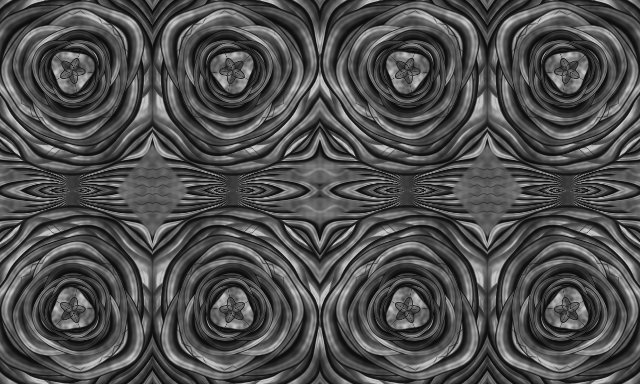
Reproduce this pattern procedurally as a WebGL 2 fragment shader.

```glsl
#version 300 es
precision highp float;
uniform vec2 u_resolution;
out vec4 outColor;

float hash(float n) {
  return fract(sin(n * 91.345 + 4.7) * 4375.85);
}

vec2 gradientAt(vec2 cell) {
  float angle = 6.2832 * hash(dot(cell, vec2(1.37, 7.91)));
  return vec2(cos(angle), sin(angle));
}

float gradientNoise(vec2 p) {
  vec2 i = floor(p), f = fract(p), u = f * f * (3.0 - 2.0 * f);
  vec2 e = vec2(0.0, 1.0);
  float low = mix(dot(gradientAt(i), f), dot(gradientAt(i + e.yx), f - e.yx), u.x);
  float high = mix(dot(gradientAt(i + e), f - e), dot(gradientAt(i + 1.0), f - 1.0), u.x);
  return mix(low, high, u.y);
}

// Folded cloth: dark crease, quick bright crest, slow streaked falloff
float pleat(float phase, float seed) {
  float f = fract(phase);
  float crest = 0.33 + 0.4 * hash(floor(phase) + seed);
  float streak = 0.9 + 0.16 * sin(phase * 18.85);
  return mix(0.06, crest * streak, smoothstep(0.0, 0.18, f) * (1.0 - smoothstep(0.25, 1.0, f)));
}

float stroke(float d, float width, float px) {
  return 1.0 - smoothstep(width - px, width + px, abs(d));
}

// Nested, turned ellipses that overlap like rose petals
float rosePetals(vec2 d, float base, float px) {
  float tone = base;
  for (int i = 0; i < 13; i++) {
    float n = float(i);
    float size = 0.215 * pow(0.885, n);
    float c = cos(n * 2.1 + 0.6), s = sin(n * 2.1 + 0.6);
    vec2 e = mat2(c, s, -s, c) * d * vec2(1.0, 1.3) + vec2(0.05, 0.12) * size;
    float depth = 1.0 - length(e) / size;
    float light = 0.88 + 0.3 * sin(atan(e.y, e.x) * 2.0 + n);
    float petal = pleat(depth * 4.8, n * 3.1) * light;
    tone = mix(tone, petal, smoothstep(-px, px, depth * size));
  }
  return tone;
}

// Pale pebbles around a five-pointed outline
float roseHeart(vec2 d, float tone, float px) {
  float r = length(d), a = atan(d.y, d.x);
  float rim = r + 0.007 * cos(3.0 * a + 2.0);
  float pebbles = 0.52 + 0.17 * cos(3.0 * a + 2.0) + 0.25 * gradientNoise(d * 90.0);
  float star = r - 0.027 - 0.007 * cos(5.0 * a + 0.5);
  pebbles *= 1.0 - 0.3 * smoothstep(px, -px, star);
  pebbles = mix(pebbles, 0.1, stroke(star, 0.0014, px));
  pebbles = mix(pebbles, 0.14, stroke(r * sin(2.5 * a + 0.25), 0.0014, px) * 0.8);
  pebbles = mix(pebbles, 0.12, stroke(r - 0.013 - 0.004 * cos(5.0 * a + 3.6), 0.0012, px));
  tone *= 1.0 - 0.75 * smoothstep(0.07, 0.056, rim);
  return mix(tone, pebbles, smoothstep(0.056, 0.051, rim));
}

void main() {
  vec2 p = gl_FragCoord.xy / u_resolution.y;
  float px = 0.8 / u_resolution.y;

  // Mirrored tile
  vec2 q = vec2(abs(mod(p.x - 0.397, 0.872) - 0.436), abs(p.y - 0.504));
  vec2 d = q - vec2(0.227, 0.312);
  float r = length(d);
  vec2 dir = d / max(r, 0.001);
  float drift = gradientNoise(q * 9.0 + 3.0);

  // Two families of rings that cross and merge
  float below = smoothstep(0.05, 0.25, -d.y);
  float ring = r + below * (0.06 * sqrt(d.x * d.x + 0.0004) - 0.01);
  float swirl = dir.x * dir.y;
  float ringA = pleat(ring * 34.0 + 1.5 * swirl + 0.5 * dir.x + 1.2 * drift, 2.0);
  float ringB = pleat(ring * 25.0 - 1.8 * swirl - 0.6 * dir.y + 0.8 * drift, 7.0);
  float tone = min(ringA, ringB + 0.16) * (1.12 + 0.25 * sin(dir.x * 4.0 + dir.y * 3.0));

  // Streams that squeeze through the pinch and rise to cusps on the axes
  float edge = 0.436 - q.x;
  float axis = min(q.x, edge);
  float lift = 0.065 * exp(-axis * 17.0) * smoothstep(0.03, 0.16, q.y);
  float y = q.y - lift;
  float side = max(abs(d.x), 0.0008);
  float bow = (side * side + 8.0 * y * y) / side + 1.5 * y;
  float streamPhase = 3.3 * log(bow + 0.035) + 0.9 * drift * smoothstep(0.0, 0.08, side);
  float stream = pleat(streamPhase, 11.0);
  stream = mix(stream, 0.25, smoothstep(0.4, 1.2, fwidth(streamPhase)));

  // Smooth plates on the two mirror axes
  float plate = smoothstep(0.0, 0.01, 0.04 - 0.28 * q.x - abs(q.y - 0.052 + 0.16 * q.x));
  float ripple = q.y - 0.048 - 0.008 * cos(q.x * 75.0);
  float plateTone = 0.38 + 0.15 * exp(-ripple * ripple * 60000.0);
  stream = mix(stream, plateTone, plate * 0.9);
  float panel = smoothstep(0.0, 0.012, 0.095 - 0.95 * edge - 0.75 * q.y);
  float wiggle = (fract((q.y + 0.003 * sin(edge * 170.0)) * 44.0) - 0.5) / 44.0;
  float wiggleMask = smoothstep(0.06, 0.03, edge) * smoothstep(0.07, 0.05, q.y);
  float panelTone = mix(0.38, 0.15, 0.75 * stroke(wiggle, 0.0013, px) * wiggleMask);
  stream = mix(stream, panelTone, panel * 0.9);

  float streamArea = smoothstep(0.258, 0.264, ring) * smoothstep(0.0, 0.02, -d.y);
  tone = mix(tone, stream, streamArea);
  tone = mix(tone, 0.06, 0.85 * stroke(ring - 0.262, 0.003, 0.002) * step(d.y, -0.02));

  // Rose, its pale band and heart
  vec2 bent = d * (1.0 + 0.12 * drift);
  tone = rosePetals(bent, tone, px);
  float band = smoothstep(0.013, 0.008, abs(r - 0.126 - 0.008 * dir.x));
  tone = mix(tone, 0.36 + 0.1 * dir.y, 0.5 * band);
  tone = roseHeart(d, tone, px);

  // Thin cracks and a slanted diamond
  float zigzag = abs(fract(atan(d.y, d.x) * 3.5) - 0.5) * 0.025;
  float cracked = smoothstep(0.0, 0.2, gradientNoise(q * 14.0 + 8.0));
  tone = mix(tone, 0.09, 0.6 * cracked * stroke(r - 0.145 - zigzag, 0.0012, px));
  vec2 k = q - vec2(0.177, 0.1);
  float diamond = abs(k.x) * 0.45 + abs(k.y - 0.5 * k.x) - 0.011;
  tone = mix(tone, 0.08, 0.6 * stroke(diamond, 0.0013, px));

  // Smoky wear
  float smoke = gradientNoise(q * 24.0) + 0.6 * gradientNoise(q * 70.0);
  tone *= 1.0 + 0.4 * smoke;
  outColor = vec4(vec3(clamp(tone, 0.05, 0.76)), 1.0);
}
```
